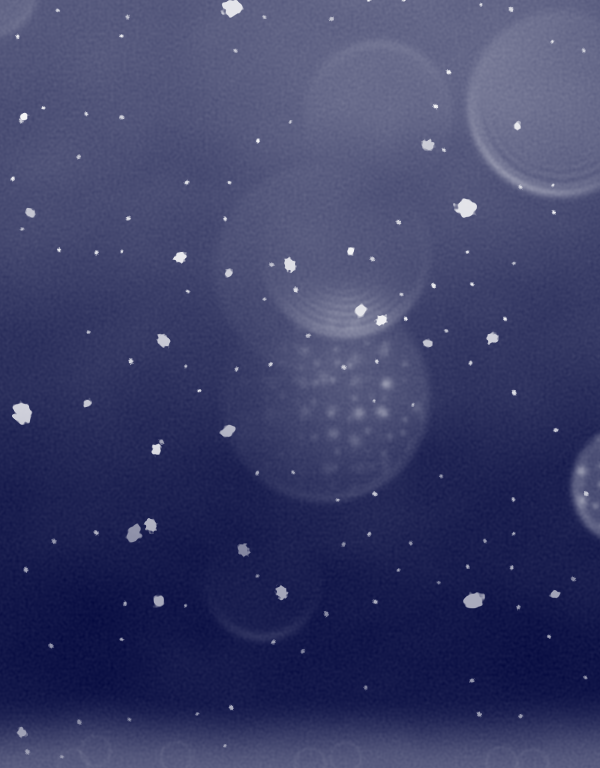
Write a Shadertoy shader that draws this background.

```glsl
// Snow flurry at dusk: pale flakes and large out-of-focus orbs over a navy haze.

#define NAVY vec3(0.01, 0.03, 0.24)
#define SNOW vec3(1.0)
#define SKY_LOW 0.05
#define SKY_HIGH 0.335
#define GROUND_HAZE 0.3
#define CLOUD_AMOUNT 0.08
#define GRAIN_AMOUNT 0.05
#define RIM_WIDTH 0.009
#define FLAKE_ROUGHNESS 0.6

vec2 hash2(vec2 p) {
    p = vec2(dot(p, vec2(127.1, 311.7)), dot(p, vec2(269.5, 183.3)));
    return fract(sin(p) * 43758.5);
}

float gradientNoise(vec2 p) {
    vec2 i = floor(p), f = fract(p);
    vec2 u = f * f * (3.0 - 2.0 * f);
    vec2 e = vec2(0.0, 1.0);
    float a = dot(hash2(i) * 2.0 - 1.0, f);
    float b = dot(hash2(i + e.yx) * 2.0 - 1.0, f - e.yx);
    float c = dot(hash2(i + e.xy) * 2.0 - 1.0, f - e.xy);
    float d = dot(hash2(i + e.yy) * 2.0 - 1.0, f - e.yy);
    return mix(mix(a, b, u.x), mix(c, d, u.x), u.y);
}

float fbm(vec2 p) {
    float sum = 0.0, amp = 0.6;
    for (int i = 0; i < 4; i++) {
        sum += amp * gradientNoise(p);
        p = p * 2.03 + 7.1;
        amp *= 0.5;
    }
    return sum;
}

float glow(vec2 p, vec2 center, vec2 size) {
    vec2 q = (p - center) / size;
    return exp(-dot(q, q));
}

float disc(vec2 p, vec2 center, float radius) {
    return 1.0 - smoothstep(-0.012, 0.012, length(p - center) - radius);
}

// Disc whose fill and rim are strongest toward one direction and fade behind.
float orb(vec2 p, vec2 center, float radius, float fill, float rim, vec2 toward) {
    vec2 q = p - center, dir = normalize(toward);
    float d = (length(q) - radius) / RIM_WIDTH;
    float facing = 0.5 + 0.5 * dot(normalize(q + 1e-5), dir);
    float fade = smoothstep(-1.0, 0.2, dot(q, dir) / radius);
    return fill * fade * disc(p, center, radius) + rim * exp(-d * d) * pow(facing, 4.0);
}

// Soft mottled dots, one per jittered cell.
float mottle(vec2 p, float cells) {
    vec2 id = floor(p * cells);
    vec2 q = fract(p * cells) - mix(vec2(0.3), vec2(0.7), hash2(id + 41.0));
    return exp(-dot(q, q) * 24.0) * hash2(id + 9.0).x;
}

// Ragged flakes on a jittered grid; returns their coverage.
float flakes(vec2 p, float cells, float chance, float radius, float seed) {
    vec2 id = floor(p * cells);
    vec2 place = hash2(id + seed), look = hash2(id + seed + 57.0);
    vec2 q = (fract(p * cells) - mix(vec2(0.22), vec2(0.78), place)) / cells;
    float angle = look.y * 6.283;
    q = mat2(cos(angle), sin(angle), -sin(angle), cos(angle)) * q;
    q.x *= 1.25;
    float size = radius * mix(0.55, 1.0, look.y);
    float ragged = FLAKE_ROUGHNESS * size * gradientNoise(p * 2.2 / radius + seed);
    float soft = 0.0014 + 0.5 / iResolution.x;
    float shape = 1.0 - smoothstep(-soft, soft, length(q) - size + ragged);
    return shape * step(look.x, chance) * mix(0.65, 1.0, place.y);
}

void mainImage(out vec4 fragColor, in vec2 fragCoord) {
    vec2 p = fragCoord / iResolution.xy * vec2(1.0, 1.28);
    float cloud = fbm(p * vec2(4.0, 5.0) + 3.0);

    // Sky, broad glows and ground haze
    float tone = mix(SKY_LOW, SKY_HIGH, smoothstep(0.1, 1.38, p.y));
    tone += 0.06 * glow(p, vec2(0.7, 1.2), vec2(0.32, 0.25));
    tone += 0.055 * glow(p, vec2(0.54, 0.74), vec2(0.24, 0.32));
    float haze = 1.0 - smoothstep(-0.01, 0.135, p.y + 0.06 * cloud);
    tone += GROUND_HAZE * haze;
    tone += CLOUD_AMOUNT * cloud;

    // Upper orbs
    vec2 moon = vec2(0.935, 1.11);
    float moonDist = length(p - moon);
    tone += orb(p, moon, 0.152, 0.045, 0.2, vec2(-0.5, -1.0));
    tone += 0.04 * disc(p, moon, 0.152);
    tone += 0.025 * sin(moonDist * 420.0) * smoothstep(0.09, 0.14, moonDist)
          * disc(p, moon, 0.148) * smoothstep(0.02, -0.1, p.y - moon.y);
    tone += orb(p, vec2(0.63, 1.085), 0.122, 0.03, 0.05, vec2(0.1, 1.0));
    tone += orb(p, vec2(-0.017, 1.297), 0.075, 0.05, 0.05, vec2(1.0, -1.0));

    // Central haze with a bright rippled crescent
    vec2 bowl = vec2(0.575, 0.86);
    tone += orb(p, vec2(0.533, 0.83), 0.175, 0.03, 0.0, vec2(-1.0, -0.3));
    tone += orb(p, bowl, 0.138, 0.02, 0.12, vec2(0.2, -1.0));
    float ripple = 1.0 + 0.15 * sin(length(p - bowl) * 500.0);
    tone += 0.16 * ripple * glow(p, vec2(0.585, 0.755), vec2(0.1, 0.045)) * disc(p, bowl, 0.138);

    // Mottled orbs and the faint low one
    vec2 body = vec2(0.542, 0.622), side = vec2(1.058, 0.472);
    float dots = mottle(p, 21.0) + 0.7 * mottle(p + 0.37, 34.0);
    tone += orb(p, body, 0.173, 0.035, 0.07, vec2(0.3, -1.0));
    tone += (0.09 + 0.24 * dots) * glow(p, vec2(0.605, 0.625), vec2(0.12, 0.13))
          * disc(p, body, 0.173) * smoothstep(0.79, 0.7, p.y);
    tone += orb(p, side, 0.1, 0.18 + 0.25 * dots, 0.18, vec2(-1.0, -0.4));
    tone += orb(p, vec2(0.438, 0.313), 0.095, 0.02, 0.09, vec2(0.0, -1.0));

    // Faint rings resting in the ground haze
    for (int i = 0; i < 7; i++) {
        vec2 rnd = hash2(vec2(float(i), 5.0));
        float d = length(p - vec2((float(i) + rnd.x) / 7.0, 0.03 * rnd.y)) - 0.025;
        tone += 0.03 * exp(-d * d / 1e-5);
    }

    // Film grain, then three sizes of flakes
    tone += GRAIN_AMOUNT * gradientNoise(p * 190.0);
    float lowBand = smoothstep(0.12, 0.25, p.y) * (1.0 - 0.8 * smoothstep(0.75, 1.0, p.y));
    float snow = flakes(p, 6.0, 0.35 * lowBand, 0.019, 11.0);
    snow = max(snow, flakes(p, 9.0, 0.04 + 0.2 * lowBand, 0.012, 23.0));
    snow = max(snow, flakes(p, 17.0, 0.28, 0.0045, 37.0));
    tone = mix(clamp(tone, 0.0, 1.0), mix(0.7, 0.96, smoothstep(0.3, 0.7, p.y)), snow);

    fragColor = vec4(mix(NAVY, SNOW, tone), 1.0);
}
```
